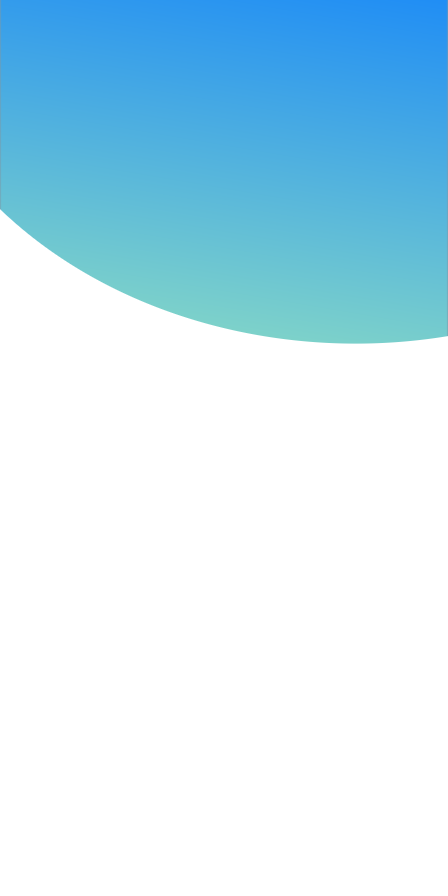
Reproduce this background procedurally as a Shadertoy shader.

```glsl
// A large tilted blue-to-mint gradient ellipse hanging from the top of a white page.

const vec3 PAGE_WHITE = vec3(1.0);
const vec3 SKY_BLUE   = vec3(0.125, 0.555, 0.96);
const vec3 MINT       = vec3(0.495, 0.825, 0.79);
const vec3 RIM_GREY   = vec3(0.48, 0.60, 0.66);

// Approximate signed distance to an ellipse, negative inside
float ellipseDistance(vec2 p, vec2 center, vec2 radii) {
    vec2 q = p - center;
    float k = length(q / radii);
    return k * (k - 1.0) / max(length(q / (radii * radii)), 1e-4);
}

// Smooth coverage of a shape from its signed distance
float coverage(float dist, float pixel) {
    return clamp(0.5 - dist / pixel, 0.0, 1.0);
}

// Linear blend running down from the upper right corner, slightly tilted
vec3 tiltedGradient(vec2 p, float tilt, float span) {
    float t = (2.0 - p.y + tilt * (1.0 - p.x)) / span;
    return mix(SKY_BLUE, MINT, clamp(t, 0.0, 1.0));
}

void mainImage(out vec4 fragColor, in vec2 fragCoord) {
    // Canvas is one unit wide and two units tall
    vec2 p = fragCoord / iResolution.xy * vec2(1.0, 2.0);
    float pixel = 1.0 / iResolution.x;

    // Gradient fill with faint hairlines along both canvas sides
    vec3 fill = tiltedGradient(p, 0.17, 0.83);
    float sideDistance = min(p.x, 1.0 - p.x);
    float hairline = coverage(sideDistance - 0.0025, pixel);
    fill = mix(fill, RIM_GREY, 0.5 * hairline);

    // Ellipse over the page
    float dist = ellipseDistance(p, vec2(0.794, 2.085), vec2(1.042, 0.852));
    vec3 color = mix(PAGE_WHITE, fill, coverage(dist, pixel));
    fragColor = vec4(color, 1.0);
}
```
